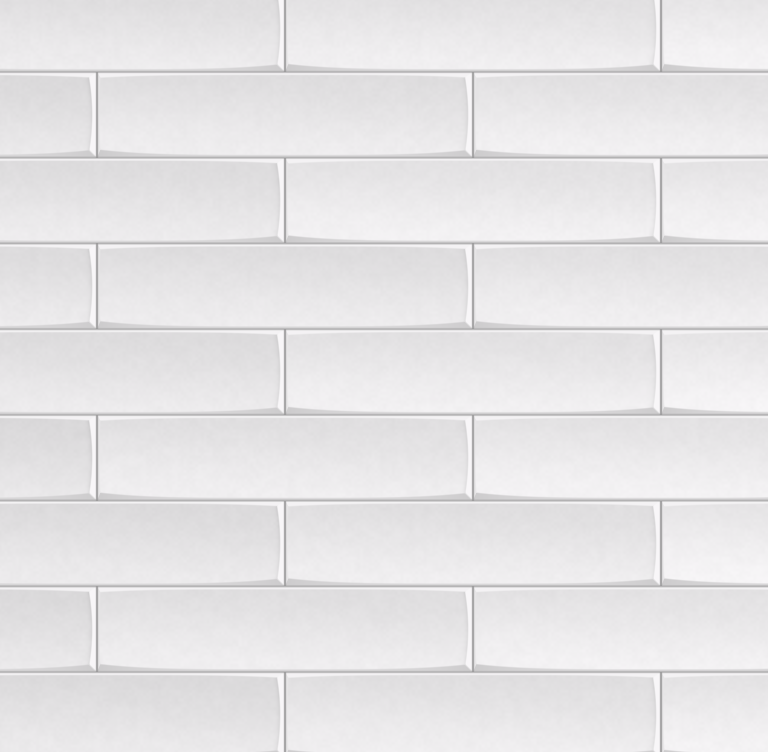
Reproduce this pattern procedurally as a Shadertoy shader.

```glsl
#define TILE vec2(0.5, 0.114)        // tile pitch, in canvas heights
#define PHASE vec2(0.242, 0.067)     // part of a tile cut off at lower left
#define JOINT 0.0013                 // half width of the joint
#define FACE_LOW 0.943
#define FACE_HIGH 0.868
#define TILE_VARIATION 0.016
#define GRAIN 0.012
#define TINT vec3(1.0, 0.994, 1.0)

float hash(vec2 p) {
    return fract(sin(dot(p, vec2(127.1, 311.7))) * 43758.5453);
}

float noise(vec2 p) {
    vec2 i = floor(p), f = fract(p);
    f = f * f * (3.0 - 2.0 * f);
    return mix(mix(hash(i), hash(i + vec2(1, 0)), f.x),
               mix(hash(i + vec2(0, 1)), hash(i + vec2(1, 1)), f.x), f.y);
}

void mainImage(out vec4 fragColor, in vec2 fragCoord) {
    vec2 uv = fragCoord / iResolution.xy;
    vec2 pos = uv * vec2(768.0 / 752.0, 1.0);
    float aa = 1.0 / iResolution.y;

    // Running bond: every other row shifts by half a tile
    vec2 grid = pos / TILE + PHASE;
    grid.x += 0.5 * mod(floor(grid.y), 2.0);
    vec2 id = floor(grid), f = fract(grid);

    // Distances to the tile edges: lo = left, bottom; hi = right, top
    vec2 lo = f * TILE, hi = (1.0 - f) * TILE;

    // Bevels widen towards the corners, which bows the raised face
    vec2 bow = abs(2.0 * f - 1.0);
    bow = vec2(pow(bow.x, 4.0), bow.y * bow.y);
    vec2 bevelLo = vec2(0.0030, 0.0035) + vec2(0.002, 0.0075) * bow.yx;
    vec2 bevelHi = vec2(0.0065, 0.0040) + vec2(0.0055, 0.0040) * bow.yx;

    // Face: lit from below, dimmer at the upper right, with faint mottling
    float slope = smoothstep(0.0, 1.0, 0.8 * f.y + 0.25 * f.x - 0.03);
    float face = mix(FACE_LOW, FACE_HIGH, slope);
    face += TILE_VARIATION * (hash(id) - 0.5) + 0.028 * (uv.x - 0.4);
    face += GRAIN * (noise(pos * 260.0) + noise(pos * 90.0) - 1.0);
    face -= 0.07 * exp(-max(hi.x - bevelHi.x, 0.0) / 0.0025);

    // Bevels: bright right and top, shaded bottom, mitred at the corners
    vec2 ratioLo = lo / bevelLo, ratioHi = hi / bevelHi;
    vec2 ratio = min(ratioLo, ratioHi);
    float side = ratioLo.x < ratioHi.x ? 0.905 : 0.972;
    float flatEdge = ratioLo.y < ratioHi.y ? 0.85 - 0.05 * bow.x : 0.955;
    float bevel = mix(side, flatEdge, smoothstep(-0.2, 0.2, ratio.x - ratio.y));
    vec2 inset = min(lo - bevelLo, hi - bevelHi);
    float shade = mix(bevel, face, smoothstep(-aa, aa, min(inset.x, inset.y)));

    // Joints, darker where upright
    vec2 edge = min(lo, hi);
    vec2 joint = 1.0 - smoothstep(JOINT - aa, JOINT + aa, edge);
    shade = mix(shade, 0.70, joint.y);
    shade = mix(shade, 0.60, joint.x);

    fragColor = vec4(clamp(shade * TINT, 0.0, 1.0), 1.0);
}
```
